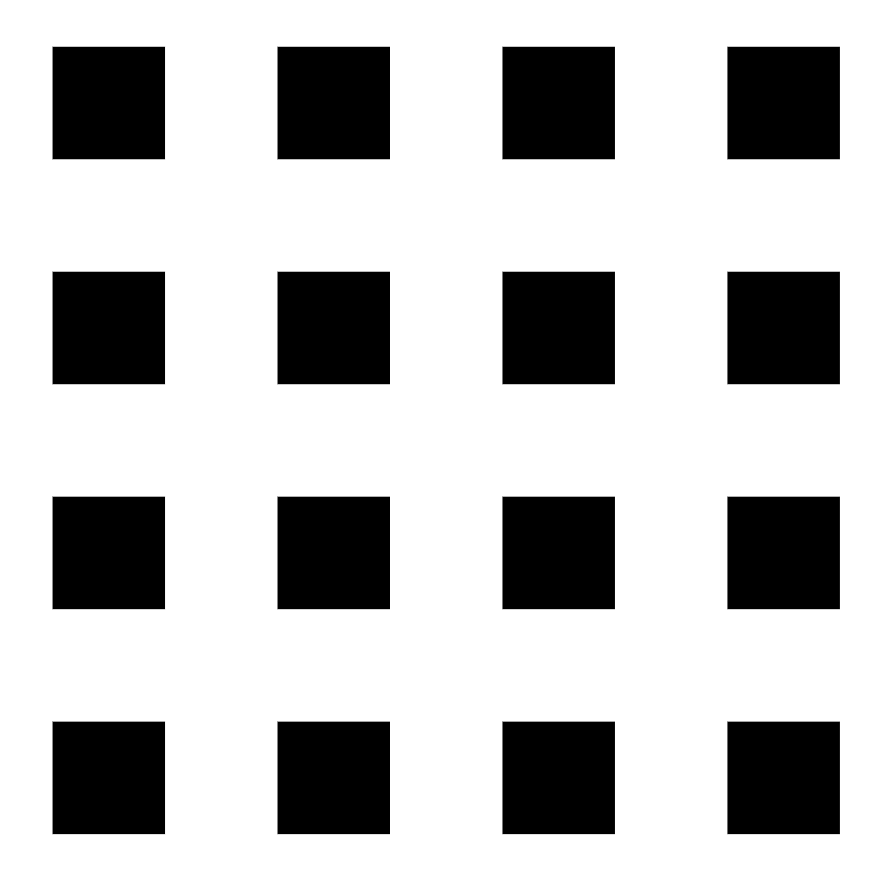
This pattern is drawn by a WebGL 1 fragment shader. Its source:

```glsl
precision highp float;

uniform vec2 u_resolution;

// Signed distance to an axis-aligned square, with straight mitred corners
float squareDistance(vec2 p, float halfSide) {
  vec2 d = abs(p) - halfSide;
  return max(d.x, d.y);
}

void main() {
  // Canvas height is one unit
  float pixel = 1.0 / u_resolution.y;
  vec2 uv = gl_FragCoord.xy * pixel;

  // Four by four grid, measured from the centre of the lower left square
  float period = 0.2568;
  vec2 cell = (fract((uv - vec2(0.1242, 0.112)) / period + 0.5) - 0.5) * period;

  // Each square spans half a period; its edge is one pixel soft
  float edge = squareDistance(cell, 0.25 * period);
  float paper = clamp(edge / pixel + 0.5, 0.0, 1.0);

  gl_FragColor = vec4(vec3(paper), 1.0);
}
```
